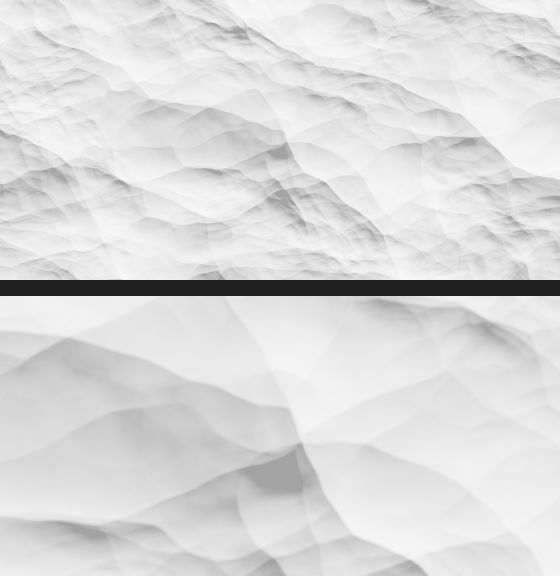
Top: the whole. Bottom: its middle third, enlarged.
This texture is drawn by a WebGL 2 fragment shader. Its source:

```glsl
#version 300 es
precision highp float;
// Crumpled white paper under a raking light. A height field is summed from
// cellular facets and folded gradient noise over several octaves; its slope
// along the light direction is then mapped to soft greys.

uniform vec2 u_resolution;
out vec4 outColor;

const vec2  LIGHT_DIR   = vec2(0.40, 0.92);  // slopes rising this way are shaded
const vec2  STRETCH     = vec2(0.60, 1.0);   // facets are wider than tall
const int   OCTAVES     = 4;
const float BASE_FREQ   = 3.0;               // cells per canvas height
const float FREQ_GAIN   = 2.1;
const float SLOPE_GAIN  = 0.70;              // slope kept from octave to octave
const float FACET       = 0.86;              // strength of cellular facets
const float FOLD        = 0.55;              // strength of folded noise
const float CREASE      = 0.0024;            // half width of a crease
const float DRIFT       = 1.3;               // broad light and dark areas
const float GRAIN       = 0.10;              // fine paper tooth
const float PAPER_WHITE = 0.985;
const float SHADE_DEPTH = 0.083;
const float SHADE_CURVE = 0.65;

vec2 hash2(vec2 p) {
    vec3 q = fract(p.xyx * vec3(0.1031, 0.1030, 0.0973));
    q += dot(q, q.yzx + 33.33);
    return fract((q.xx + q.yz) * q.zy);
}

float cornerRamp(vec2 cell, vec2 offset) {
    float angle = 6.28318 * hash2(cell).x;
    return dot(vec2(cos(angle), sin(angle)), offset);
}

float gradientNoise(vec2 p) {
    vec2 i = floor(p), f = p - i;
    vec2 u = f * f * f * (f * (f * 6.0 - 15.0) + 10.0);
    vec2 x = vec2(1.0, 0.0);
    float low  = mix(cornerRamp(i, f), cornerRamp(i + x, f - x), u.x);
    float high = mix(cornerRamp(i + x.yx, f - x.yx), cornerRamp(i + 1.0, f - 1.0), u.x);
    return mix(low, high, u.y);
}

vec2 noisePair(vec2 p) {
    return vec2(gradientNoise(p), gradientNoise(p + vec2(19.7, 7.3)));
}

// Squared distance to the nearest weighted site: bowls meeting at sharp ridges
float facets(vec2 p) {
    vec2 i = floor(p), f = p - i;
    float nearest = 4.0;
    for (int y = -1; y <= 1; y++) {
        for (int x = -1; x <= 1; x++) {
            vec2 cell = vec2(x, y);
            vec2 site = hash2(i + cell);
            vec2 d = cell + 0.08 + 0.84 * site - f;
            float weight = 0.2 * fract(site.x * 7.0 + site.y * 13.0);
            nearest = min(nearest, dot(d, d) + weight);
        }
    }
    return nearest - 0.25;
}

vec2 tilted(vec2 p, float angle) {
    float c = cos(angle), s = sin(angle);
    return vec2(c * p.x - s * p.y, s * p.x + c * p.y) * STRETCH;
}

float paperHeight(vec2 p) {
    // Bend the sheet so that creases wander
    p += 0.060 * noisePair(p * 2.7 + 3.1);
    p += 0.018 * noisePair(p * 8.5 + 11.4);
    p += 0.005 * noisePair(p * 24.0 + 5.8);

    // Small wrinkles gather in patches
    float patches = smoothstep(-0.25, 0.35, gradientNoise(p * 2.6 + 9.2));

    float height = 0.0, freq = BASE_FREQ, slope = 1.0;
    for (int i = 0; i < OCTAVES; i++) {
        float angle = (i % 2 == 0) ? 0.38 : -0.30;
        vec2 q = tilted(p, angle) * freq + float(i) * 17.3 + 2.6;
        float amount = slope * (i < 2 ? 1.0 : 0.15 + 0.95 * patches);
        float fold = abs(gradientNoise(q * 1.1 + 5.7));
        height += amount / freq * (FACET * facets(q) - FOLD * fold);
        freq *= FREQ_GAIN;
        slope *= SLOPE_GAIN;
    }
    return height;
}

float slopeAlongLight(vec2 p) {
    vec2 e = CREASE * LIGHT_DIR;
    return (paperHeight(p + e) - paperHeight(p - e)) / (2.0 * CREASE);
}

void main() {
    vec2 p = gl_FragCoord.xy / u_resolution.y;

    // Two taps across the light soften the steep edges
    vec2 side = 0.0011 * vec2(LIGHT_DIR.y, -LIGHT_DIR.x);
    float shade = 0.5 * (slopeAlongLight(p + side) + slopeAlongLight(p - side));

    shade += DRIFT * gradientNoise(p * vec2(1.3, 1.9) + 6.4);
    shade += GRAIN * gradientNoise(p * 75.0);
    shade = clamp(shade, -3.0, 2.2);

    float tone = PAPER_WHITE - SHADE_DEPTH * exp(SHADE_CURVE * shade);
    outColor = vec4(vec3(tone), 1.0);
}
```
